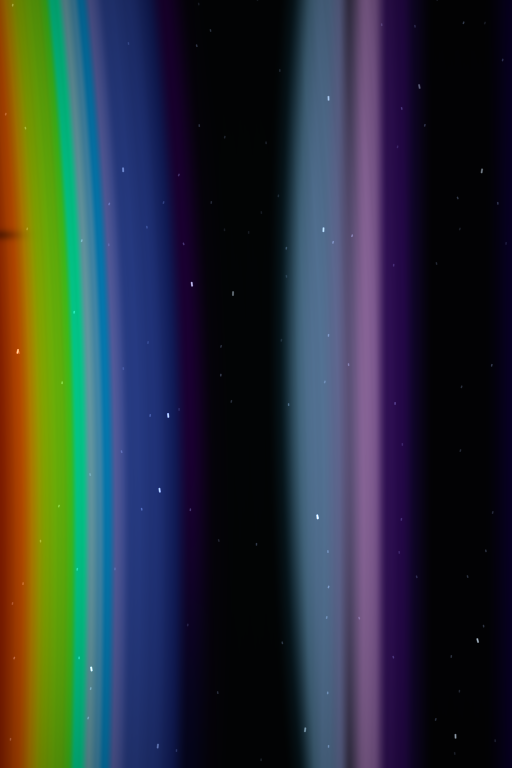
Give the GLSL for this background, as a Shadertoy shader.

```glsl
float hash(vec2 p, float seed) {
    return fract(sin(dot(p, vec2(127.1, 311.7)) + seed * 74.7) * 4375.85);
}

// Fades the colour so far into the next one between two positions
vec3 fade(vec3 base, vec3 next, float x, float from, float to) {
    return mix(base, next, smoothstep(from, to, x));
}

vec3 spectrum(float x, float height) {
    vec3 violet = mix(vec3(0.02, 0.02, 0.12), vec3(0.10, 0.00, 0.19), smoothstep(0.0, 0.45, height));
    vec3 c = vec3(0.48, 0.10, 0.00);
    c = fade(c, vec3(0.69, 0.27, 0.00), x, -0.005, 0.045);
    c = fade(c, vec3(0.69, 0.47, 0.00), x, 0.038, 0.066);
    c = fade(c, vec3(0.52, 0.64, 0.00), x, 0.056, 0.090);
    c = fade(c, vec3(0.38, 0.68, 0.04), x, 0.080, 0.122);
    c = fade(c, vec3(0.23, 0.72, 0.10), x, 0.122, 0.143);
    c = fade(c, vec3(0.01, 0.77, 0.53), x, 0.138, 0.153);
    c = fade(c, vec3(0.38, 0.58, 0.62), x, 0.161, 0.178);
    c = fade(c, vec3(0.25, 0.52, 0.65), x, 0.178, 0.196);
    c = fade(c, vec3(0.02, 0.46, 0.67), x, 0.195, 0.208);
    c = fade(c, vec3(0.32, 0.35, 0.60), x, 0.211, 0.228);
    c = fade(c, vec3(0.15, 0.23, 0.51), x, 0.225, 0.258);
    c = fade(c, vec3(0.12, 0.19, 0.46), x, 0.260, 0.315);
    c = fade(c, vec3(0.06, 0.10, 0.33), x, 0.305, 0.350);
    c = fade(c, violet, x, 0.338, 0.372);
    c = fade(c, vec3(0.02, 0.01, 0.04), x, 0.372, 0.422);
    return fade(c, vec3(0.008, 0.015, 0.018), x, 0.405, 0.460);
}

vec3 paleBeam(vec3 base, float x, float ends) {
    vec3 c = fade(base, vec3(0.03, 0.10, 0.13), x, 0.520, 0.562);
    c = fade(c, vec3(0.25, 0.39, 0.48), x, 0.545, 0.590);
    c = fade(c, vec3(0.32, 0.44, 0.57), x, 0.575, 0.615);
    c = fade(c, vec3(0.37, 0.40, 0.56), x, 0.625, 0.662);
    c = fade(c, vec3(0.36, 0.32, 0.47) * (1.0 - 0.35 * ends), x, 0.655, 0.682);
    c = fade(c, vec3(0.53, 0.39, 0.59), x, 0.680, 0.714);
    c = fade(c, vec3(0.49, 0.35, 0.56), x, 0.714, 0.732);
    c = fade(c, vec3(0.18, 0.06, 0.32), x, 0.728, 0.758);
    c = fade(c, vec3(0.14, 0.03, 0.28), x, 0.758, 0.785);
    c = fade(c, vec3(0.06, 0.02, 0.16), x, 0.783, 0.812);
    c = fade(c, vec3(0.008, 0.008, 0.016), x, 0.800, 0.848);
    return fade(c, vec3(0.03, 0.00, 0.15), x, 0.945, 1.010);
}

// Faint vertical grain from layered sines
float striation(float x) {
    return sin(x * 190.0) + 0.6 * sin(x * 417.0 + 1.3) + 0.4 * sin(x * 803.0 + 2.1);
}

// One slanted streak per chosen cell
float streaks(vec2 p, float cells, float chance, float len, float width, float seed) {
    vec2 id = floor(p * cells);
    vec2 jitter = vec2(hash(id, seed), hash(id, seed + 1.0));
    vec2 d = p - (id + 0.15 + 0.7 * jitter) / cells;
    float slant = mix(-0.30, 0.35, hash(id, seed + 2.0));
    vec2 axis = normalize(vec2(slant, 1.0));
    float dist = length(d - axis * clamp(dot(d, axis), -len, len));
    float pixel = 1.0 / iResolution.x;
    float shape = 1.0 - smoothstep(max(width - pixel, 0.0), width + pixel, dist);
    float lit = step(hash(id, seed + 3.0), chance);
    return shape * lit * mix(0.35, 1.0, hash(id, seed + 4.0));
}

void mainImage(out vec4 fragColor, in vec2 fragCoord) {
    vec2 uv = fragCoord / iResolution.xy;
    vec2 p = fragCoord / iResolution.x;
    float ends = pow(abs(uv.y * 2.0 - 1.0), 2.0);

    // Curved spectrum on the left
    float rise = max(uv.y - 0.30, 0.0);
    float drop = max(0.30 - uv.y, 0.0);
    float bend = 0.105 * rise * rise + 0.06 * drop * drop;
    vec3 color = spectrum(uv.x + bend, uv.y);

    // Pale beam, whose left side bulges at mid height
    float bulge = 0.12 * pow(uv.y - 0.56, 2.0);
    float leftSide = 1.0 - smoothstep(0.58, 0.70, uv.x);
    color = paleBeam(color, uv.x - bulge * leftSide, ends);

    // Surface grain, dark notch and dimmer ends
    color *= 1.0 + 0.008 * striation(uv.x + bend);
    vec2 notch = (uv - vec2(0.0, 0.694)) / vec2(0.035, 0.007);
    color *= 1.0 - 0.35 * exp(-dot(notch, notch));
    color *= 1.0 - 0.20 * ends;

    // Bright streaks over faint dust
    float bright = streaks(p, 7.0, 0.26, 0.0028, 0.0013, 3.0);
    float dust = streaks(p, 15.0, 0.30, 0.0012, 0.0008, 9.0);
    color += vec3(0.75, 0.82, 0.88) * bright + vec3(0.20, 0.23, 0.29) * dust;
    fragColor = vec4(clamp(color, 0.0, 1.0), 1.0);
}
```
